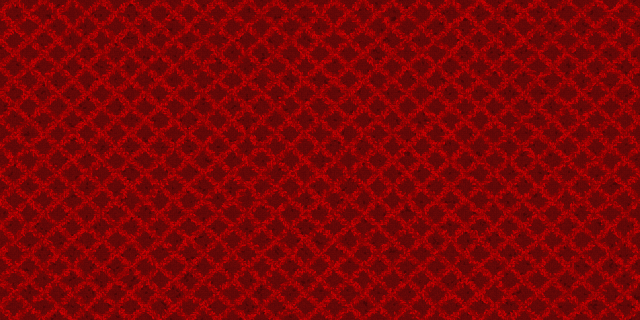
Write a Shadertoy shader that draws this pattern.

```glsl
// Red tufted carpet with a raised diamond trellis over a darker ground.

const vec2 REPEATS = vec2(11.0, 12.0); // diamonds per canvas height, along x and y
const float TUFTS_DOWN = 156.0;        // pile density per canvas height
const float BAND_HALF_WIDTH = 0.15;    // share of the trellis spacing
const float BAND_SWELL = 0.02;         // thicker halfway between crossings
const float EDGE_RAGGED = 0.11;        // random spread of the band edge
const vec2 TUFT_RADII = vec2(0.82, 0.46);
const vec3 GROUND_SHADOW = vec3(0.36, 0.02, 0.03);
const vec3 GROUND_DARK = vec3(0.385, 0.03, 0.03);
const vec3 GROUND_LIGHT = vec3(0.43, 0.035, 0.03);
const vec3 BAND_SHADOW = vec3(0.44, 0.02, 0.02);
const vec3 BAND_DARK = vec3(0.47, 0.015, 0.015);
const vec3 BAND_LIGHT = vec3(0.8, 0.005, 0.01);
const float FLECK_CHANCE = 0.05;
const float FLECK_DEPTH = 0.3;

float hash(vec2 p) {
    return fract(sin(dot(p, vec2(127.1, 311.7))) * 43758.5453);
}

// Signed distance to the trellis band: negative inside.
float trellis(vec2 p) {
    vec2 diagonal = vec2(p.x + p.y, p.x - p.y);
    vec2 d = abs(fract(diagonal) - 0.5);
    // d is 0 on a line and 0.5 halfway between two lines
    vec2 halfWidth = BAND_HALF_WIDTH + BAND_SWELL * (4.0 * d.yx - 1.0);
    return min(d.x - halfWidth.x, d.y - halfWidth.y);
}

// Share of band colour at a place in the pile.
float bandShare(vec2 p, float shift) {
    return 1.0 - smoothstep(-0.025, 0.025, trellis(p * REPEATS / TUFTS_DOWN) + shift);
}

// Colour of one tuft, chosen by where its root sits in the trellis.
vec3 tuftColor(vec2 cell, vec2 root) {
    float ragged = (hash(cell + 17.3) - 0.5) * EDGE_RAGGED;
    float tone = hash(cell + 41.9);
    vec3 ground = mix(GROUND_DARK, GROUND_LIGHT, tone);
    ground *= 1.0 - FLECK_DEPTH * step(hash(cell + 73.1), FLECK_CHANCE);
    return mix(ground, mix(BAND_DARK, BAND_LIGHT, tone), bandShare(root, ragged));
}

// Overlapping elongated tufts, laid in a fixed row order.
vec3 pile(vec2 p, float pixel) {
    vec3 color = mix(GROUND_SHADOW, BAND_SHADOW, bandShare(p, 0.0));
    vec2 home = floor(p);
    for (int y = -1; y <= 1; y++) {
        for (int x = -1; x <= 1; x++) {
            vec2 cell = home + vec2(x, y);
            vec2 root = cell + 0.2 + 0.6 * vec2(hash(cell), hash(cell + 9.7));
            float angle = 3.14159 * hash(cell + 29.5);
            vec2 axis = vec2(cos(angle), sin(angle));
            vec2 offset = p - root;
            vec2 local = vec2(dot(offset, axis), dot(offset, vec2(-axis.y, axis.x)));
            float r = length(local / TUFT_RADII);
            float soft = clamp(0.5 * pixel / TUFT_RADII.y, 0.08, 0.5);
            float cover = 1.0 - smoothstep(1.0 - soft, 1.0 + soft, r);
            float shade = 1.03 - 0.1 * min(r * r, 1.0);
            color = mix(color, tuftColor(cell, root) * shade, cover);
        }
    }
    return color;
}

void mainImage(out vec4 fragColor, in vec2 fragCoord) {
    float scale = TUFTS_DOWN / iResolution.y;
    fragColor = vec4(pile(fragCoord * scale, scale), 1.0);
}
```
